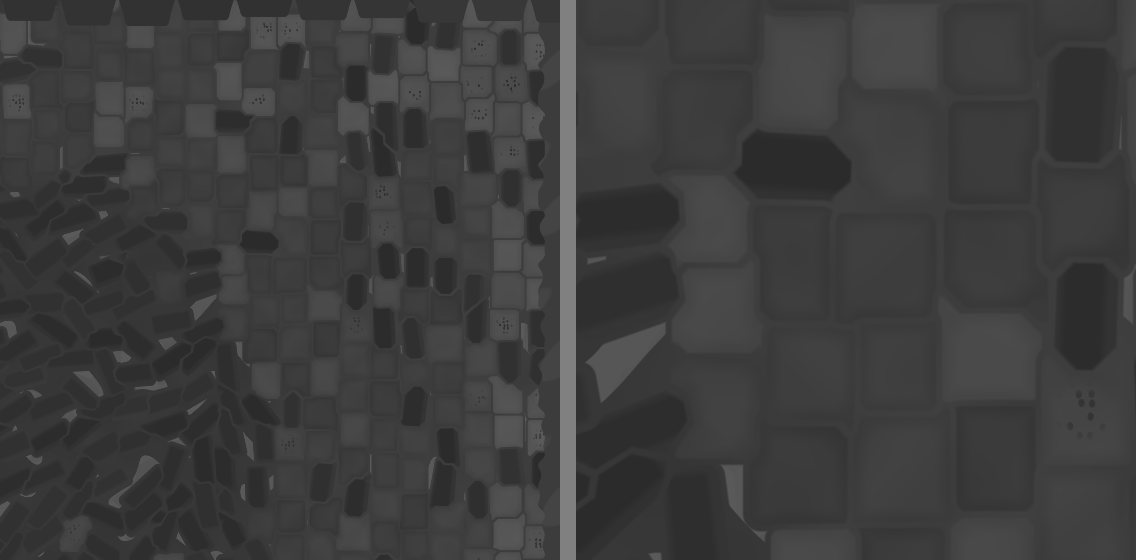
Left, the full canvas; right, a detail of the centre.
Give the GLSL for this texture map, as a three.js fragment shader.

```glsl
// Worn grey paving: oblique dark bricks in the lower left, upright paler blocks elsewhere.
// A cellular search over rounded boxes keeps the two nearest stones; their
// distances trim each stone, and pale chips fill the wider gaps.
#define CELL vec2(0.055, 0.062)
#define BRICK_HALF vec2(0.043, 0.0195)
#define BLOCK_HALF vec2(0.029, 0.034)
#define CORNER 0.007
#define JOINT 0.0018
#define SOFT 0.0011
#define BRICK_TONE 0.168
#define BLOCK_TONE 0.232
#define BRIGHT_GAIN 0.092
#define CHIP_TONE 0.355

varying vec2 vUv;

float hash(vec2 p) {
  return fract(sin(dot(p, vec2(127.1, 311.7))) * 43758.55);
}

vec2 hash2(vec2 p) {
  return vec2(hash(p), hash(p + 37.3));
}

float roundBox(vec2 p, vec2 halfSize) {
  vec2 q = abs(p) - halfSize + CORNER;
  return length(max(q, 0.0)) + min(max(q.x, q.y), 0.0) - CORNER;
}

vec2 rotate(vec2 p, float a) {
  float c = cos(a), s = sin(a);
  return vec2(c * p.x + s * p.y, c * p.y - s * p.x);
}

// Slow cloudy variation, about -1 to 1
float cloud(vec2 p) {
  return 0.5 * sin(p.x * 47.0 + 2.0 * sin(p.y * 31.0))
       + 0.5 * sin(p.y * 59.0 + 2.0 * sin(p.x * 37.0 + 1.0));
}

// One inside the fan of oblique bricks
float fanZone(vec2 p) {
  float r = length((p - vec2(0.05, 0.18)) * vec2(1.0, 0.9));
  return 1.0 - smoothstep(0.41, 0.48, r);
}

float brickAngle(vec2 p, float fan, vec2 id) {
  float turn = smoothstep(0.0, 0.13, p.x - 0.22 - 0.3 * p.y);
  float swept = mix(0.38 + 0.5 * smoothstep(0.4, 0.0, p.y), 1.9, turn);
  swept += 0.65 * (hash(id + 5.1) - 0.5) - 1.3 * step(0.84, hash(id + 8.7)) * (1.0 - turn);
  float square = p.x > 0.5 ? 1.5708 : 0.05;
  return fan > 0.5 ? swept : square + 0.3 * (hash(id + 3.3) - 0.5);
}

// Shares of pale blocks: right-hand columns, upper right band, strays
float brightness(vec2 p, vec2 id) {
  float column = smoothstep(0.83, 0.89, p.x);
  float band = smoothstep(0.58, 0.68, p.x) * smoothstep(0.77, 0.83, p.y);
  float stray = step(0.74, hash(id + 21.0)) * (0.35 + 0.5 * smoothstep(0.6, 0.85, p.y));
  return max(max(column, band) * (0.6 + 0.4 * hash(id + 14.0)), stray);
}

// Small pits gathered around the middle of a stone
float pits(vec2 p, vec2 local) {
  vec2 g = p / 0.0065, id = floor(g);
  vec2 d = (fract(g) - 0.3 - 0.4 * hash2(id)) * vec2(1.0, 0.75);
  float cluster = 1.0 - smoothstep(0.008, 0.02, length(local));
  return smoothstep(0.36, 0.2, length(d)) * step(0.55, hash(id + 2.0)) * cluster;
}

void main() {
  vec2 p = vUv;
  vec2 home = floor(p / CELL);
  float d1 = 1.0, d2 = 1.0, brick = 0.0;
  vec2 stone = vec2(0.0), center = vec2(0.0), local = vec2(0.0), extent = BRICK_HALF;

  // Nearest two stones
  for (int i = -2; i <= 2; i++) {
    for (int j = -2; j <= 2; j++) {
      vec2 id = home + vec2(float(i), float(j));
      vec2 c = (id + 0.5 + vec2(0.0, 0.6 * (hash(id.xx) - 0.5))) * CELL;
      float fan = fanZone(c);
      c += (hash2(id) - 0.5) * CELL * mix(0.25, 0.5, fan);
      float rate = mix(0.17 + 0.16 * smoothstep(0.55, 0.8, c.x), 0.97, fan);
      float isBrick = step(hash(id + 11.0), rate);
      vec2 size = mix(BLOCK_HALF, BRICK_HALF, isBrick) * (0.88 + 0.24 * hash2(id + 6.0));
      vec2 q = rotate(p - c, isBrick * brickAngle(c, fan, id));
      q.y *= 1.0 + isBrick * (hash(id + 9.0) - 0.5) * 5.0 * q.x;
      float d = roundBox(q, size);
      if (d < d1) {
        d2 = d1; d1 = d;
        stone = id; center = c; local = q; extent = size; brick = isBrick;
      } else {
        d2 = min(d2, d);
      }
    }
  }
  float edge = max(d1, 0.5 * (d1 - d2) + JOINT);

  // Bed and pale chips between the stones
  float tone = mix(0.24, 0.216, fanZone(p)) + 0.008 * cloud(p);
  float chip = smoothstep(0.0028, 0.0045, d1) * smoothstep(0.3, 0.38, cloud(p * 1.3 + 4.0));
  tone = mix(tone, CHIP_TONE - 0.03 * hash(stone), chip);

  // Bricks have a dark core offset within a paler rim; blocks shade softly
  float core = smoothstep(0.0, 0.007, -roundBox(local - vec2(0.001, 0.002), extent - 0.002));
  float brickTone = BRICK_TONE + 0.03 * hash(stone + 17.0) + 0.026 * (1.0 - core);
  float bright = brightness(center, stone);
  float blockTone = BLOCK_TONE + 0.03 * hash(stone + 19.0) + BRIGHT_GAIN * bright;
  blockTone += 0.007 * cloud(p * 1.4) - 0.02 * (1.0 - smoothstep(0.0, 0.011, -edge));
  float pitted = step(0.62, hash(stone + 31.0)) * smoothstep(0.2, 0.5, bright);
  blockTone -= 0.12 * pitted * pits(p, local);
  tone = mix(tone, mix(blockTone, brickTone, brick), 1.0 - smoothstep(-SOFT, SOFT, edge));

  // Plain border on the right, dark tapered stones along the top
  float border = p.x - 0.967 - 0.006 * sin(p.y * 34.0 + 2.0 * sin(p.y * 71.0));
  float plate = 0.235 + 0.03 * smoothstep(0.3, 0.5, cloud(p * 0.8 + 2.0));
  tone = mix(tone, plate, smoothstep(-SOFT, SOFT, border));
  float slot = p.x / 0.105;
  vec2 t = vec2((fract(slot) - 0.5) * 0.105, 1.0 - p.y);
  float taper = roundBox(t * vec2(1.0 + 7.0 * t.y, 1.0), vec2(0.05, 0.03 + 0.02 * hash(vec2(floor(slot), 4.0))));
  tone = mix(tone, 0.185 + 0.035 * hash(vec2(floor(slot), 7.0)), 1.0 - smoothstep(-SOFT, SOFT, taper));

  gl_FragColor = vec4(vec3(tone), 1.0);
}
```
